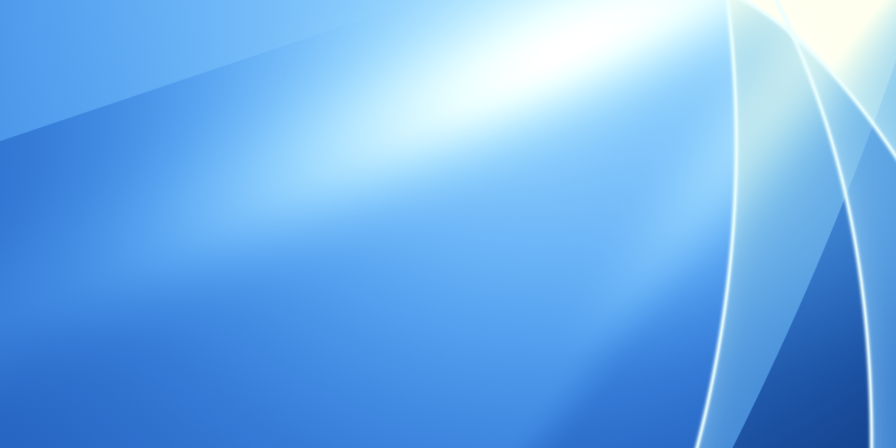
This background is drawn by a Shadertoy shader. Its source:

```glsl
// Soft blue light rays with curved glass panes edged in white on the right.

// Maps a light level to deep blue (0), sky blue, then pale cyan (1).
vec3 skyRamp(float level) {
    float depth = max(1.0 - level, 0.0);
    return vec3(0.14 + level * (0.50 + 0.28 * level),
                0.38 + level * (0.82 - 0.20 * level),
                1.0 - 0.26 * pow(depth, 3.5));
}

float bell(float d, float width) {
    return exp(-d * d / (2.0 * width * width));
}

// Antialiased side test: 1 where d is positive.
float side(float d) {
    float aa = 1.0 / iResolution.y;
    return smoothstep(-aa, aa, d);
}

// Bright rim with a soft glow on the positive side.
float rim(float d) {
    float width = 0.0032 + 0.3 / iResolution.y;
    float glow = exp(-abs(d) / 0.028) * side(d);
    return 0.8 * bell(d, width) + 0.2 * glow;
}

float hash(vec2 p) {
    return fract(sin(dot(p, vec2(12.9898, 78.233))) * 43758.5453);
}

void mainImage(out vec4 fragColor, in vec2 fragCoord) {
    vec2 p = fragCoord / iResolution.xy * vec2(2.0, 1.0);

    // Broad light source at the top
    vec2 fromSource = p - vec2(1.2, 1.05);
    float level = 0.7 * exp(-1.1 * dot(fromSource, fromSource)) - 0.02;

    // Long ray falling to the left, crisper on its lower side
    float ray = (p.y - 0.30 - 0.46 * p.x) * 0.907;
    level += mix(0.10, 0.42, smoothstep(0.0, 1.25, p.x))
           * bell(ray, ray > 0.0 ? 0.13 : 0.09);

    // Pale wedge in the upper left
    float wedge = (p.y - 0.685 - 0.336 * p.x) * 0.948;
    level += 0.17 * side(wedge) * (1.0 - smoothstep(0.0, 0.95, p.x));

    // Steep ray on the right with shade beneath it
    float steep = (p.x - 1.406 - 0.735 * (p.y - 0.31)) * 0.806;
    level += 0.5 * max(p.y - 0.2, 0.0) * bell(steep, 0.05 + 0.04 * p.y);
    level -= 0.12 * smoothstep(-0.05, 0.08, steep)
           * (1.0 - smoothstep(0.1, 0.6, p.y));

    // Signed distances to the three arcs and the plain pane edge
    float bow = p.y - 0.68;
    float leftArc = (p.x - 1.643 + 0.19 * bow * bow)
                  / length(vec2(1.0, 0.38 * bow));
    float rightArc = (p.x - 1.945 + p.y * p.y * (0.14 + 0.073 * p.y))
                   / length(vec2(1.0, p.y * (0.28 + 0.219 * p.y)));
    float t = p.x - 1.659;
    float topArc = (p.y - 1.0 + t * (0.55 + 1.4 * t))
                 / length(vec2(1.0, 0.55 + 2.8 * t));
    float paneEdge = (p.x - 1.635 - p.y * (0.50 - 0.09 * p.y)) * 0.91;

    // Glass panes
    float inLeft = side(leftArc);
    float inRight = side(rightArc);
    float pastEdge = side(paneEdge);
    float inTop = side(topArc) * step(1.6, p.x);
    level += 0.2 * (1.0 - 0.7 * p.y) * inLeft * (1.0 - pastEdge);
    level -= 0.10 * pastEdge * (1.0 - inRight);
    level += (0.22 - 0.2 * p.y) * inRight;
    level += 0.25 * inTop;

    vec3 color = skyRamp(clamp(level, -0.15, 1.1));

    // Glass is slightly greyer than the open sky
    color = mix(color, color * vec3(1.0, 0.98, 0.94), inLeft);

    // White rims
    float rims = rim(leftArc) + rim(rightArc) + rim(topArc) * step(1.6, p.x);
    color = mix(color, vec3(0.92, 1.0, 1.0), clamp(rims, 0.0, 1.0));

    // Fine dither against banding
    color += (hash(fragCoord) - 0.5) / 255.0;
    fragColor = vec4(clamp(color, 0.0, 1.0), 1.0);
}
```
